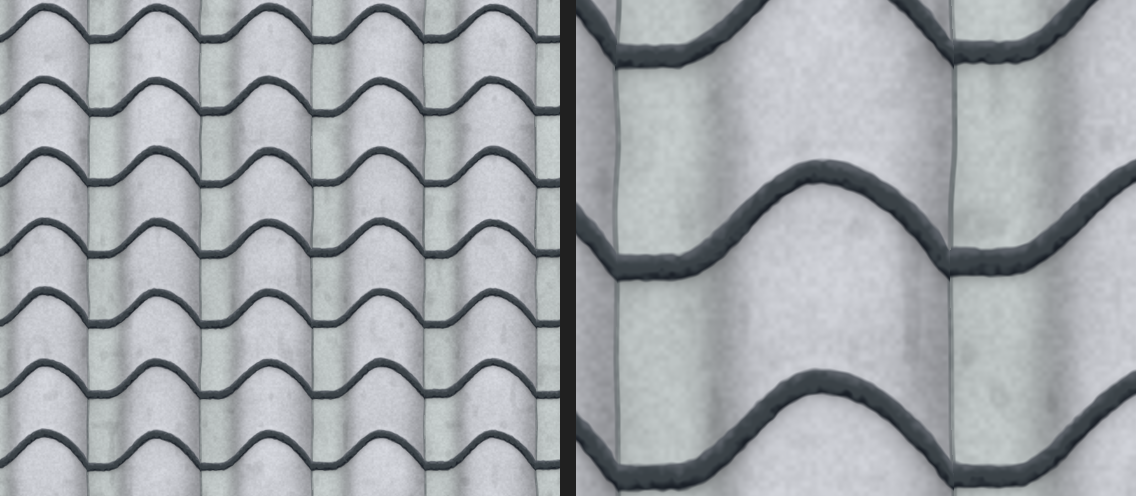
Left, the full canvas; right, a detail of the centre.
A Shadertoy shader for this texture:

```glsl
const vec2 TILES = vec2(5.0, 7.0);          // repeats across and down
const vec2 OFFSET = vec2(0.788, 0.0);       // position of the first seam
const float RISE = 0.455;                   // height of the roll, in rows
const float LIP_HALF = 0.058;               // half thickness of the front lip
const vec3 ROLL_TINT = vec3(0.985, 0.995, 1.025);
const vec3 PAN_TINT = vec3(0.975, 1.01, 1.01);
const vec3 LIP_LIGHT = vec3(0.36, 0.38, 0.41);
const vec3 LIP_MID = vec3(0.23, 0.26, 0.28);
const vec3 LIP_DARK = vec3(0.10, 0.12, 0.15);

float hash(vec2 p) {
    vec3 q = fract(vec3(p.xyx) * vec3(0.1031, 0.1030, 0.0973));
    q += dot(q, q.yzx + 33.33);
    return fract((q.x + q.y) * q.z);
}

// Value noise that wraps after a whole number of lattice cells
float noise(vec2 uv, vec2 period) {
    vec2 p = uv * period;
    vec2 i = floor(p), f = fract(p);
    f = f * f * (3.0 - 2.0 * f);
    vec2 a = mod(i, period), b = mod(i + 1.0, period);
    return mix(mix(hash(a), hash(vec2(b.x, a.y)), f.x),
               mix(hash(vec2(a.x, b.y)), hash(b), f.x), f.y);
}

float bump(float x, float center, float width) {
    float t = (x - center) / width;
    return exp(-t * t);
}

// Flat pan, S-shaped climb, then a round fall to the seam
float profile(float u) {
    u = fract(u);
    float fall = max(u - 0.6, 0.0) / 0.4;
    return smoothstep(0.17, 0.6, u) - fall * fall;
}

// Thickening of the lip where it runs on a slope
float slopeStretch(float u, float aspect) {
    float e = 0.035;
    float s = (profile(u + e) - profile(u - e)) / (2.0 * e) * RISE * aspect;
    return sqrt(1.0 + 0.5 * s * s);
}

// Brightness across one tile, from its seam to the next
float surfaceTone(float u) {
    float tone = 0.775 + 0.035 * bump(u, 0.62, 0.17);
    tone -= 0.15 * bump(u, 0.31, 0.075);
    tone -= 0.17 * smoothstep(0.78, 1.0, u);
    return tone - 0.08 * exp(-u / 0.05);
}

vec3 lipColor(float t, float grain) {
    float level = t + 0.9 * (grain - 0.5);
    vec3 c = mix(LIP_DARK, LIP_MID, smoothstep(-1.1, -0.2, level));
    return mix(c, LIP_LIGHT, smoothstep(0.1, 1.1, level));
}

void mainImage(out vec4 fragColor, in vec2 fragCoord) {
    vec2 uv = fragCoord / iResolution.xy;
    vec2 pixel = TILES / iResolution.xy;
    float aspect = iResolution.x / TILES.x;
    aspect = (iResolution.y / TILES.y) / aspect;

    // Slightly uneven laying of the tiles
    float wobble = noise(uv, vec2(10.0, 14.0)) - 0.5;
    vec2 p = uv * TILES - OFFSET;
    p.x += 0.02 * (noise(uv, vec2(5.0, 21.0)) - 0.5);
    vec2 cell = mod(floor(p), TILES);
    float u = fract(p.x);
    float jitter = 0.025 * (hash(cell + 7.0) - 0.5) + 0.03 * (hash(vec2(cell.y, 41.0)) - 0.5);

    // Signed height above the centre of the lip
    float grain = noise(uv, vec2(200.0, 176.0));
    float speck = noise(uv, vec2(320.0, 284.0));
    float stretch = slopeStretch(u, aspect);
    float center = 0.43 + RISE * profile(u) + jitter + 0.015 * wobble;
    float d = (fract(p.y) - center) / stretch;
    float halfWidth = LIP_HALF * (1.0 + 0.25 * wobble) + 0.012 * (grain - 0.5);

    // Painted surface with faint mottling and a tone for each tile
    vec2 tile = mod(cell + vec2(0.0, step(0.0, d)), TILES);
    float tone = surfaceTone(u) + 0.03 * (hash(tile + 19.0) - 0.5);
    tone += 0.045 * (noise(uv, vec2(25.0, 21.0)) - 0.5);
    tone += 0.035 * (grain - 0.5) + 0.04 * (speck - 0.5);
    tone -= 0.05 * smoothstep(0.72, 0.95, noise(uv, vec2(60.0, 35.0)));
    vec3 color = tone * mix(PAN_TINT, ROLL_TINT, smoothstep(0.2, 0.4, u));

    // Shadow just under the lip, and a pale worn rim above it
    float below = max(-d - halfWidth, 0.0);
    color *= 1.0 - 0.24 * exp(-below / 0.035) * step(d, 0.0);
    color += 0.025 * bump(d, halfWidth + 0.035, 0.025) * profile(u);

    // Dark joint between neighbouring tiles
    float seamDist = min(u, 1.0 - u);
    float seam = 1.0 - smoothstep(0.004, 0.009 + pixel.x, seamDist);
    float seamWear = 0.35 + 0.4 * hash(tile + 3.0) + 0.3 * (grain - 0.5);
    color = mix(color, vec3(0.36, 0.39, 0.40), seam * seamWear);

    // Front lip
    float soft = 0.008 + 0.6 * pixel.y;
    float lip = 1.0 - smoothstep(-soft, soft, abs(d) - halfWidth);
    color = mix(color, lipColor(d / halfWidth, mix(grain, speck, 0.4)), lip);

    fragColor = vec4(clamp(color, 0.0, 1.0), 1.0);
}
```
